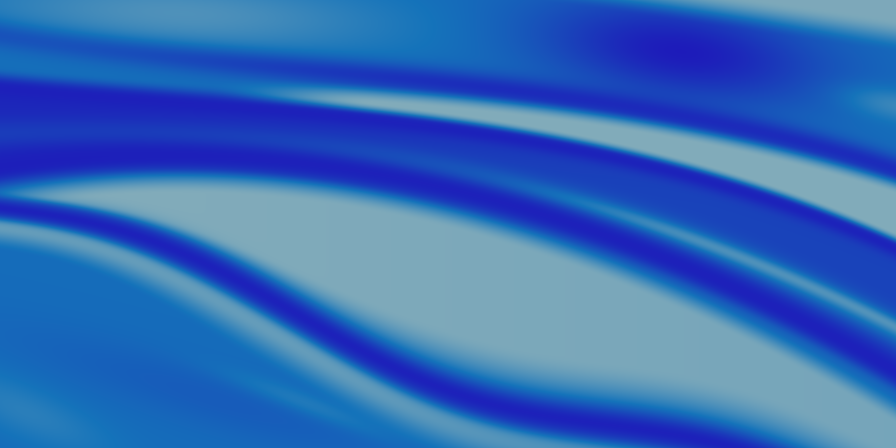
A WebGL 1 fragment shader for this background:

```glsl
precision highp float;
// Satin folds: dark creases and pale ribbons sweep down across blue cloth.
// Each fold follows a cubic height curve; signed distances to the curves build
// one brightness level, which a three-colour ramp turns into blue shades.

uniform vec2 u_resolution;

const vec3 DEEP = vec3(0.115, 0.10, 0.73);
const vec3 MID  = vec3(0.08, 0.45, 0.73);
const vec3 PALE = vec3(0.555, 0.695, 0.73);

// Curve heights at x = 0, 1/3, 2/3 and 1
const vec4 UPPER_CREASE  = vec4(0.922, 0.846, 0.773, 0.622);
const vec4 RIBBON_TOP    = vec4(0.839, 0.812, 0.748, 0.597);
const vec4 RIBBON_CREASE = vec4(0.805, 0.750, 0.656, 0.445);
const vec4 SHEEN         = vec4(0.708, 0.672, 0.536, 0.271);
const vec4 LENS_CREASE   = vec4(0.628, 0.638, 0.482, 0.172);
const vec4 LENS_TOP      = vec4(0.575, 0.598, 0.430, 0.100);
const vec4 LOWER_CREASE  = vec4(0.536, 0.297, 0.055, -0.146);
const float LOWER_SWAY = 0.045;
const float FLOOR_LEVEL = 0.46;
const float LENS_LEVEL = 0.96;

// Cubic through four evenly spaced heights
float curve(vec4 h, float x) {
  float s = 3.0 * x;
  float a = s - 1.0, b = s - 2.0, c = s - 3.0;
  return -h.x * a * b * c / 6.0 + h.y * s * b * c / 2.0
         - h.z * s * a * c / 2.0 + h.w * s * a * b / 6.0;
}

float bell(float d, float width) {
  return exp(-d * d / (width * width));
}

// Soft elliptical spot whose axis falls by slope
float spot(vec2 p, vec2 centre, vec2 radii, float slope) {
  vec2 q = p - centre;
  q.y += slope * q.x;
  q /= radii;
  return exp(-dot(q, q));
}

// Cloth above the first crease
float upperCloth(vec2 p) {
  float level = 0.47;
  level += 0.27 * spot(p, vec2(0.20, 0.97), vec2(0.22, 0.08), 0.1);
  level -= 0.46 * spot(p, vec2(0.76, 0.885), vec2(0.16, 0.11), 0.25);
  level += 0.22 * spot(p, vec2(1.0, 0.765), vec2(0.06, 0.035), 0.35);
  float corner = p.y - 1.0 + 0.29 * (p.x - 0.73);
  return mix(level, 0.93, smoothstep(-0.04, 0.035, corner));
}

// Cloth below the last crease
float lowerCloth(vec2 p) {
  float level = FLOOR_LEVEL;
  level -= 0.09 * spot(p, vec2(0.24, 0.11), vec2(0.22, 0.07), 0.6);
  level += 0.13 * spot(p, vec2(0.03, 0.08), vec2(0.09, 0.06), 0.8);
  level += 0.13 * spot(p, vec2(0.34, 0.10), vec2(0.09, 0.025), 0.75);
  return level;
}

float foldLevel(vec2 p) {
  float x = p.x;
  float upper  = p.y - curve(UPPER_CREASE, x);
  float ribTop = p.y - curve(RIBBON_TOP, x);
  float rib    = p.y - curve(RIBBON_CREASE, x);
  float sheen  = p.y - curve(SHEEN, x);
  float crease = p.y - curve(LENS_CREASE, x);
  float lens   = p.y - curve(LENS_TOP, x);
  float lower  = p.y - curve(LOWER_CREASE, x) - LOWER_SWAY * sin(9.42478 * x);

  // Upper crease, then the dark middle fold
  float level = upperCloth(p);
  level = mix(level, 0.06, bell(upper, 0.032) * mix(0.45, 0.9, smoothstep(0.0, 0.6, x)));
  float body = mix(0.07, 0.23, smoothstep(0.1, 0.8, x));
  level = mix(level, body, 1.0 - smoothstep(-0.01, 0.045, rib));
  level = mix(level, 0.03, 0.9 * bell(rib, 0.022));

  // Pale ribbon with a tapering left tip
  float ribbon = (1.0 - smoothstep(-0.03, 0.012, ribTop)) * smoothstep(0.008, 0.036, rib);
  level = mix(level, 0.95, ribbon * smoothstep(0.23, 0.42, x));

  // Blue glow and a thin bright streak on the middle fold
  level += mix(0.13, 0.30, smoothstep(0.0, 0.5, x)) * bell(sheen + 0.008, 0.036);
  level += 0.24 * bell(sheen, 0.017) * smoothstep(0.5, 0.78, x);

  // Crease above the lens, then the lens itself
  level = mix(level, 0.5, 1.0 - smoothstep(-0.05, 0.0, crease));
  level = mix(level, 0.03, 0.95 * bell(crease, 0.04));
  float lensMask = 1.0 - smoothstep(-0.045, 0.012, lens);
  float softness = mix(0.04, 0.14, smoothstep(0.05, 0.55, x));
  lensMask *= smoothstep(0.015, softness, lower);
  level = mix(level, LENS_LEVEL - 0.06 * x, lensMask);

  // Lower crease with a pale rim on its underside
  float width = mix(0.025, 0.041, smoothstep(0.0, 0.3, x));
  float below = -lower / width;
  float rim = smoothstep(0.4, 1.5, below) * (1.0 - smoothstep(1.5, 3.9, below));
  rim *= mix(0.42, 0.32, smoothstep(0.3, 0.7, x));
  level = mix(level, lowerCloth(p), smoothstep(0.0, 0.8, below));
  level += rim;
  return mix(level, 0.03, 0.97 * bell(lower, width));
}

void main() {
  vec2 p = gl_FragCoord.xy / u_resolution;
  float level = clamp(foldLevel(p), 0.0, 1.0);
  vec3 colour = mix(DEEP, MID, min(2.0 * level, 1.0));
  colour = mix(colour, PALE, max(2.0 * level - 1.0, 0.0));
  gl_FragColor = vec4(colour, 1.0);
}
```
